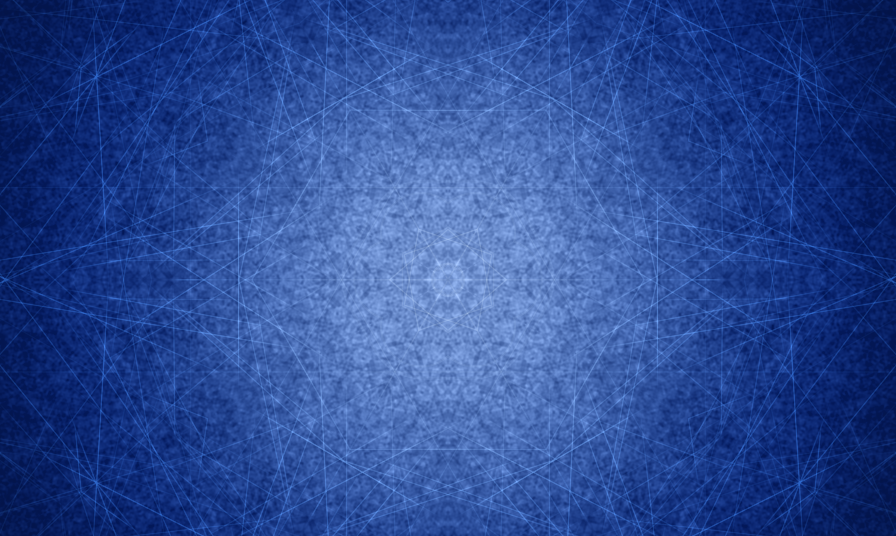
A Shadertoy shader for this background:

```glsl
// Blue sixfold kaleidoscope of fine scratches over a soft radial glow.

float hash(vec2 p) {
    vec3 v = fract(vec3(p.xyx) * 0.1031);
    v += dot(v, v.yzx + 33.33);
    return fract((v.x + v.y) * v.z);
}

float valueNoise(vec2 p) {
    vec2 cell = floor(p), f = fract(p);
    f = f * f * (3.0 - 2.0 * f);
    return mix(mix(hash(cell), hash(cell + vec2(1, 0)), f.x),
               mix(hash(cell + vec2(0, 1)), hash(cell + vec2(1, 1)), f.x), f.y);
}

mat2 rotation(float angle) {
    float c = cos(angle), s = sin(angle);
    return mat2(c, s, -s, c);
}

float stroke(float dist, float width, float pixel) {
    return 1.0 - smoothstep(width, width + pixel, abs(dist));
}

// Long random scratches inside one mirrored quadrant
float scratches(vec2 p, float pixel) {
    float sum = 0.0;
    for (int i = 0; i < 48; i++) {
        vec2 seed = vec2(float(i) * 3.7 + 1.0, 11.0);
        vec2 center = vec2(hash(seed), hash(seed + 5.3)) * vec2(1.0, 0.8);
        float angle = 3.14159 * hash(seed + 9.1);
        float reach = mix(0.08, 0.42, hash(seed + 17.7));
        vec2 local = (p - center) * rotation(angle);
        float fade = 1.0 - smoothstep(reach * 0.4, reach, abs(local.x));
        sum += stroke(local.y, 0.0003, pixel) * fade * mix(0.25, 1.0, hash(seed + 23.9));
    }
    return sum;
}

// Fibrous grain: stretched noise in several directions
float fibres(vec2 p) {
    float sum = 0.0;
    for (int i = 0; i < 6; i++) {
        vec2 q = rotation(float(i) * 0.53 + 0.2) * p;
        sum += valueNoise(q * vec2(38.0, 250.0) + float(i) * 37.0 + 300.0) - 0.5;
    }
    return sum * 0.5;
}

void mainImage(out vec4 fragColor, in vec2 fragCoord) {
    float pixel = 1.0 / iResolution.y;
    vec2 p = (fragCoord - vec2(0.5, 0.478) * iResolution.xy) * pixel;
    float radius = length(p);

    // Fold the plane into one twelfth
    float sector = 1.047198;
    float angle = radius > 0.0 ? atan(p.y, p.x) : 0.0;
    angle = abs(mod(angle + 0.5 * sector, sector) - 0.5 * sector);
    vec2 wedge = radius * vec2(cos(angle), sin(angle));

    // Scratches and straight chords repeated around the center
    float lines = 0.0;
    for (int k = 0; k < 3; k++) {
        vec2 q = abs(rotation(float(k) * sector) * p);
        lines += scratches(q, pixel);
        lines += 0.3 * stroke(q.y - 0.172, 0.0002, pixel);
        lines += 0.2 * stroke(q.x - 0.48, 0.0002, pixel);
    }

    // Spokes with bright tips, and a faint central rosette
    float tip = exp(-pow((radius - 0.49) * 28.0, 2.0));
    float spoke = stroke(wedge.y, 0.0004, pixel) * (1.0 - smoothstep(0.48, 0.53, radius));
    lines += spoke * (0.35 + 0.7 * tip);
    float petal = length(wedge - vec2(0.1, 0.0));
    lines += 0.25 * stroke(petal - 0.075, 0.001, pixel);
    lines += 0.3 * stroke(wedge.x - 0.085, 0.0005, pixel);
    lines += 0.3 * stroke(radius - 0.03, 0.001, pixel);
    lines += 0.18 * stroke(radius - 0.19 - 0.006 * cos(angle * 6.0), 0.002, pixel);

    // Grain and broad mottling
    float grain = fibres(wedge) + 0.45 * (valueNoise(wedge * 170.0 + 80.0) - 0.5);
    float mottling = valueNoise(wedge * 22.0 + 40.0) - 0.5;
    float streak = valueNoise(vec2(abs(p.x) * 9.0, abs(p.y) * 210.0) + 500.0) - 0.5;

    // Radial glow drives the blue ramp
    float glow = exp(-5.2 * radius * radius);
    float texture1 = grain * 0.30 + mottling * 0.10 + streak * 0.06;
    float tone = max(glow * 0.95 + texture1 * (0.2 + 0.8 * sqrt(glow)), 0.0);
    vec3 color = vec3(0.015, 0.105, 0.385)
               + vec3(0.46, 0.50, 0.46) * pow(vec3(tone), vec3(1.0, 0.85, 0.68));
    color *= 1.0 + 0.35 * texture1;

    // Light scratches, bluer toward the dark rim
    vec3 lineTint = mix(vec3(0.09, 0.19, 0.27), vec3(0.20, 0.18, 0.11), glow);
    color += lineTint * min(lines, 1.6) * 0.75;
    color *= 1.0 - 0.22 * smoothstep(0.65, 1.0, radius);
    fragColor = vec4(clamp(color, 0.0, 1.0), 1.0);
}
```
